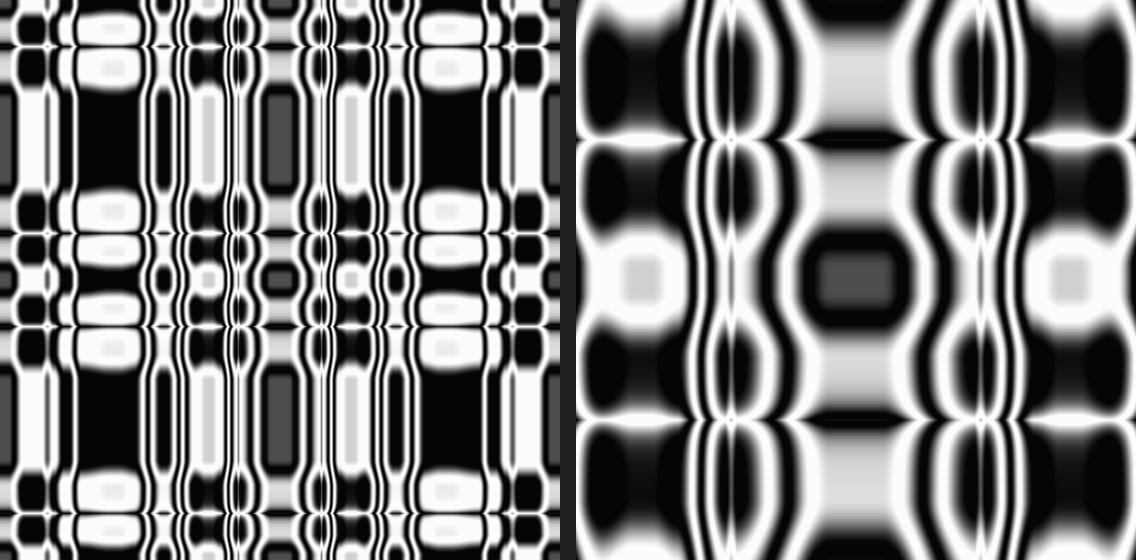
Left: the whole. Right: its middle third, enlarged.
Write a Shadertoy shader that draws this pattern.

```glsl
// Mirrored monochrome plaid: contour bands of a column phase plus a row phase.

const float PI = 3.14159265;
const float CANVAS_UNITS = 768.0;   // layout units across the canvas
const float COLUMN_REPEATS = 1.0;   // mirrored repeats across
const float ROW_REPEATS = 2.0;      // mirrored repeats down
const float CONTRAST = 1.08;

// Phases are in half turns: even is white, odd is black.
const float EDGE_PHASE = -3.38;
const float ROW_SWING = 1.12;
const float PINCH_CENTER = 64.0;
const float PINCH_WIDTH = 6.0;
const float PINCH_DEPTH = 0.97;

// Column ramps: start, end, phase rise.
const int RAMP_COUNT = 15;
const vec3 RAMPS[RAMP_COUNT] = vec3[RAMP_COUNT](
    vec3( 12.0,  34.0,  1.38), vec3( 56.0,  65.0, -0.60), vec3( 65.0,  74.0,  0.60),
    vec3( 74.0,  88.0,  1.00), vec3( 94.0, 112.0,  1.90), vec3(112.0, 150.0,  0.20),
    vec3(165.0, 188.0, -0.20), vec3(184.0, 222.0, -3.85), vec3(228.0, 268.0,  4.95),
    vec3(268.0, 282.0, -0.30), vec3(291.0, 303.0,  0.30), vec3(302.0, 325.0,  3.90),
    vec3(324.0, 327.0, -0.40), vec3(327.0, 330.0,  0.40), vec3(328.0, 372.0, -3.28));

// Distance in layout units from the nearest repeat boundary.
float mirrorRepeat(float t, float repeats) {
    return abs(fract(t * repeats + 0.5) - 0.5) * CANVAS_UNITS / repeats;
}

float columnPhase(float x) {
    float phase = EDGE_PHASE;
    for (int i = 0; i < RAMP_COUNT; i++) {
        phase += RAMPS[i].z * smoothstep(RAMPS[i].x, RAMPS[i].y, x);
    }
    return phase;
}

// A raised band split by a sharp pinch.
float rowPhase(float y) {
    float band = smoothstep(6.0, 36.0, y) * (1.0 - smoothstep(100.0, 138.0, y));
    float pinch = PINCH_DEPTH * exp(-abs(y - PINCH_CENTER) / PINCH_WIDTH);
    return band * (ROW_SWING - pinch);
}

void mainImage(out vec4 fragColor, in vec2 fragCoord) {
    vec2 uv = fragCoord / iResolution.xy;
    float x = mirrorRepeat(uv.x, COLUMN_REPEATS);
    float y = mirrorRepeat(uv.y, ROW_REPEATS);
    float phase = PI * (columnPhase(x) + rowPhase(y));

    // Fade bands too fine for the pixel grid.
    float resolved = 1.0 - smoothstep(2.0, 6.0, fwidth(phase));
    float shade = 0.5 + 0.5 * CONTRAST * resolved * cos(phase);
    fragColor = vec4(vec3(clamp(shade, 0.02, 0.99)), 1.0);
}
```
